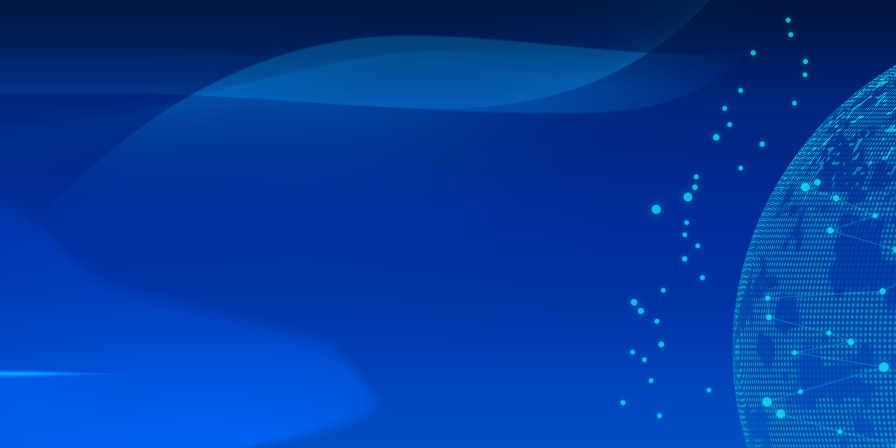
A WebGL 1 fragment shader for this background:

```glsl
precision highp float;
uniform vec2 u_resolution;

const vec3 SKY_TOP = vec3(0.0, 0.08, 0.26);
const vec3 SKY_HIGH = vec3(0.0, 0.15, 0.50);
const vec3 SKY_MID = vec3(0.0, 0.18, 0.62);
const vec3 SKY_BASE = vec3(0.0, 0.31, 0.78);
const vec3 VEIL = vec3(0.01, 0.21, 0.22);
const vec3 HILL_GLOW = vec3(0.0, 0.08, 0.17);
const vec3 STREAK = vec3(0.05, 0.32, 0.25);
const vec3 GLOBE_TINT = vec3(0.02, 0.32, 0.64);
const vec3 CYAN = vec3(0.06, 0.80, 0.92);
const vec2 GLOBE_CENTER = vec2(2.37, 0.22);
const float GLOBE_RADIUS = 0.735;
const float DOT_PITCH = 0.018;
const int SPARK_COUNT = 32;
const int NODE_COUNT = 20;

float hash(vec2 p) {
  return fract(sin(dot(p, vec2(127.1, 311.7))) * 4375.85);
}

float noise(vec2 p) {
  vec2 i = floor(p), f = fract(p);
  f = f * f * (3.0 - 2.0 * f);
  return mix(mix(hash(i), hash(i + vec2(1, 0)), f.x),
             mix(hash(i + vec2(0, 1)), hash(i + vec2(1, 1)), f.x), f.y);
}

float segment(vec2 p, vec2 a, vec2 b) {
  vec2 d = b - a;
  return length(p - a - d * clamp(dot(p - a, d) / dot(d, d), 0.0, 1.0));
}

float disc(vec2 p, vec2 center, float radius, float px) {
  float d = length(p - center);
  return smoothstep(px, -px, d - radius) + 0.2 * exp(-d * d / (3.0 * radius * radius));
}

// Ribbon outlines, as heights over x
float archEdge(float x) {
  float d = 0.91 - x, l = max(d, 0.0);
  return 0.922 - 0.55 * l * l - 0.08 * l * l * l * l - 0.042 * smoothstep(0.0, 0.65, -d);
}

float sweepEdge(float x) {
  float e = max(x - 1.0, 0.0);
  return 0.79 - 0.033 * smoothstep(0.3, 1.0, x) + 0.5 * e * e + 0.6 * e * e * e * e;
}

float foldEdge(float x) {
  float e = max(x - 1.3, 0.0);
  return 0.79 - 0.043 * smoothstep(0.3, 1.2, x) + 0.6 * e * e + 2.6 * e * e * e * e;
}

vec3 sky(float y) {
  vec3 c = mix(SKY_BASE, SKY_MID, smoothstep(-0.08, 0.48, y));
  c = mix(c, SKY_HIGH, smoothstep(0.42, 0.78, y));
  return mix(c, SKY_TOP, smoothstep(0.72, 1.0, y));
}

vec3 ribbons(vec2 p, float px) {
  float arch = archEdge(p.x) - p.y;
  float sweep = p.y - sweepEdge(p.x);
  float fold = p.y - foldEdge(p.x);
  float inArch = smoothstep(-px, 2.0 * px, arch);
  float inSweep = smoothstep(-px, 2.0 * px, sweep);
  float inFold = smoothstep(-px, 2.0 * px, fold);
  float light = inArch * inSweep * (0.72 + 0.28 * exp(-max(sweep, 0.0) * 14.0));
  light += inArch * (1.0 - inSweep) * 0.55 * exp(-max(-sweep, 0.0) * 6.0)
         * smoothstep(1.5, 0.6, p.x) * smoothstep(-0.1, 0.35, p.x);
  light += inFold * (1.0 - inSweep) * smoothstep(1.8, 1.2, p.x) * (0.12 + 0.33 * inArch);
  light += (1.0 - inArch) * inSweep * 0.34 * exp(-max(sweep, 0.0) * 9.0);
  // Fine translucent strands following the arch
  for (int i = 0; i < 3; i++) {
    float k = float(i);
    float strand = 0.70 + 0.025 * k + 0.18 * smoothstep(0.0, 0.9 + 0.2 * k, p.x)
                 - 0.08 * smoothstep(0.8, 1.6, p.x) - p.y;
    light += 0.09 * smoothstep(0.0, 0.006, strand) * exp(-max(strand, 0.0) * 18.0)
           * smoothstep(1.7, 1.2, p.x);
  }
  return VEIL * light;
}

vec3 lowerGlow(vec2 p) {
  float top = 0.45 - 0.27 * p.x + 0.12 * smoothstep(0.26, 0.0, p.x)
            - 0.12 * smoothstep(0.72, 0.9, p.x);
  float below = min(p.y - 0.11, 0.0);
  float hill = smoothstep(-0.01, 0.05, top - p.y)
             * smoothstep(0.02, -0.10, p.x - 0.88 + 24.0 * below * below);
  vec2 g = (p - vec2(0.45, 0.04)) / vec2(0.55, 0.22);
  vec3 c = HILL_GLOW * hill * (0.4 + 0.6 * exp(-dot(g, g)));
  // Tapered streak with a soft glow beneath it
  float dy = p.y - 0.166 + 0.025 * p.x * p.x;
  float taper = smoothstep(0.31, 0.0, p.x);
  c += STREAK * taper * exp(-pow(dy / (0.001 + 0.005 * taper), 2.0));
  return c + HILL_GLOW * 0.5 * taper * smoothstep(0.01, -0.01, dy) * exp(min(dy, 0.0) * 8.0);
}

vec2 nodeAt(float i) {
  float y = 0.62 * (i + hash(vec2(i, 3.0))) / float(NODE_COUNT);
  float h = y - GLOBE_CENTER.y;
  float rim = GLOBE_CENTER.x - sqrt(GLOBE_RADIUS * GLOBE_RADIUS - h * h);
  return vec2(mix(rim + 0.04, 2.02, hash(vec2(i, 8.0))), y);
}

vec3 globe(vec3 base, vec2 p, float px) {
  vec2 q = (p - GLOBE_CENTER) / GLOBE_RADIUS;
  float r = length(q);
  float inside = smoothstep(px, -px, (r - 1.0) * GLOBE_RADIUS);
  float z = sqrt(max(1.0 - r * r, 0.0));
  vec2 lonLat = vec2(atan(q.x, z + 0.001), asin(clamp(q.y, -1.0, 1.0)));
  // Dotted surface, brighter on land patches
  float land = 0.65 * noise(lonLat * 9.0 + 4.0) + 0.35 * noise(lonLat * 25.0);
  land = smoothstep(0.36, 0.48, land);
  vec2 cell = fract(lonLat / DOT_PITCH) - 0.5;
  float dots = smoothstep(0.48, 0.12, length(cell));
  float sparkle = smoothstep(0.68, 0.85, noise(lonLat * 55.0)) * smoothstep(0.3, 0.7, q.y);
  float rim = exp(-(1.0 - r) * 45.0);
  vec3 c = mix(base, GLOBE_TINT, inside * (0.25 + 0.35 * land));
  c = mix(c, CYAN, inside * min(dots * (0.10 + 0.38 * land) + 0.22 * rim + 0.6 * sparkle, 1.0));
  // Network of nodes and links
  vec2 last = nodeAt(0.0);
  for (int i = 0; i < NODE_COUNT; i++) {
    float k = float(i);
    vec2 node = nodeAt(k);
    float size = 0.005 + 0.007 * pow(hash(vec2(k, 5.0)), 2.0);
    float link = i > 0 ? smoothstep(0.003, 0.0, segment(p, last, node)) : 0.0;
    c = mix(c, CYAN, inside * min(0.25 * link + disc(p, node, size, px), 1.0));
    last = node;
  }
  return c;
}

// Loose sparks along an arc beside the globe
float sparks(vec2 p, float px) {
  float sum = 0.0;
  for (int i = 0; i < SPARK_COUNT; i++) {
    float k = float(i);
    float y = 0.06 + 0.9 * (k + hash(vec2(k, 1.0))) / float(SPARK_COUNT);
    float x = 1.48 + 0.6 * (y - 0.2) * (y - 0.2) + 0.2 * (hash(vec2(k, 2.0)) - 0.5);
    float size = 0.005 + 0.005 * pow(hash(vec2(k, 6.0)), 4.0);
    sum += disc(p, vec2(x, y), size, px);
  }
  return min(sum, 1.0);
}

void main() {
  float px = 1.0 / u_resolution.y;
  vec2 p = gl_FragCoord.xy * px;
  p.x *= 2.0 * u_resolution.y / u_resolution.x;
  vec3 color = sky(p.y) + ribbons(p, px) + lowerGlow(p);
  color = globe(color, p, px);
  color = mix(color, CYAN, 0.9 * sparks(p, px));
  gl_FragColor = vec4(color, 1.0);
}
```
